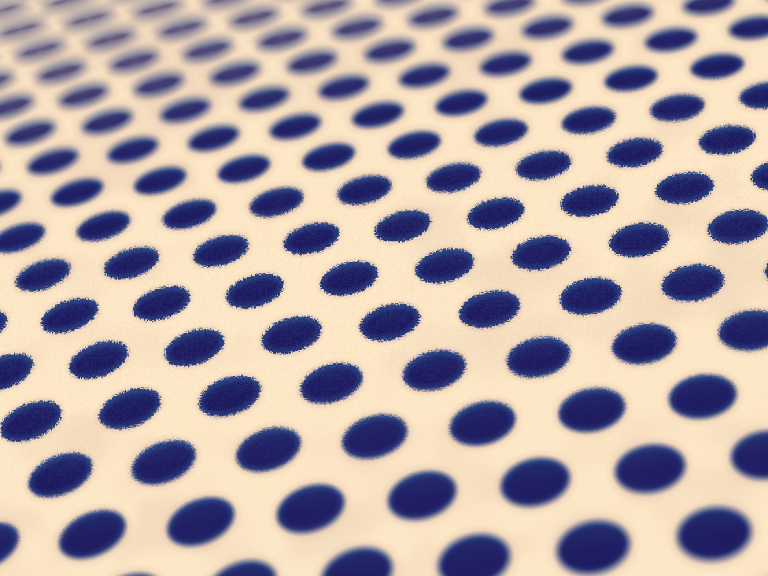
Reproduce this pattern procedurally as a Shadertoy shader.

```glsl
// Indigo dots on cream paper: a hexagonal lattice seen on a receding, slightly
// bent sheet. The view is inverted in closed form, then every dot is drawn by
// its distance on the canvas, softened by depth of field and paper grain.

#define ORIGIN vec2(0.677, 0.559)    // one dot centre, heights from upper left
#define STEP_I vec2(0.1675, -0.0259) // lattice step to the right
#define STEP_J vec2(0.0460, 0.0566)  // lattice step towards the viewer
#define TILT vec2(-0.0065, -0.041)   // depth change per lattice step
#define BEND 0.000531                // curvature of the sheet
#define RADIUS 0.302                 // dot radius in lattice steps
#define FOCUS 1.03                   // depth that is sharp
#define BLUR 0.052                   // softening per unit of depth
#define GRAIN 0.0045                 // raggedness of sharp edges
#define CREAM vec3(0.990, 0.905, 0.775)
#define TAN vec3(0.860, 0.730, 0.660)
#define INDIGO vec3(0.125, 0.115, 0.385)

float hash(vec2 p) {
    return fract(sin(dot(p, vec2(127.1, 311.7))) * 43758.5453);
}

float noise(vec2 p) {
    vec2 cell = floor(p), f = fract(p);
    f = f * f * (3.0 - 2.0 * f);
    return mix(mix(hash(cell), hash(cell + vec2(1.0, 0.0)), f.x),
               mix(hash(cell + vec2(0.0, 1.0)), hash(cell + 1.0), f.x), f.y);
}

// Canvas point to lattice coordinates on the bent sheet
vec2 toLattice(vec2 p) {
    vec2 u = STEP_I - p * TILT.x;
    vec2 v = STEP_J - p * TILT.y;
    vec2 d = p - ORIGIN;
    float k = u.y / u.x;
    float b = v.y - k * v.x;
    float c = k * d.x - d.y;
    float j = -2.0 * c / (b + sqrt(max(b * b - 4.0 * BEND * c, 0.0)));
    return vec2((d.x - v.x * j) / u.x, j);
}

void mainImage(out vec4 fragColor, in vec2 fragCoord) {
    vec2 p = vec2(fragCoord.x, iResolution.y - fragCoord.y) / iResolution.y;
    vec2 lattice = toLattice(p);
    vec2 alongX = dFdx(lattice) * iResolution.y;
    vec2 alongY = dFdy(lattice) * iResolution.y;

    // Depth of field
    float depth = 1.0 + dot(TILT, lattice);
    float defocus = max(abs(depth - FOCUS) - 0.04, 0.0);
    float soft = max(0.0024 + BLUR * defocus, 0.75 / iResolution.y);
    float sharpness = 1.0 - smoothstep(0.0, 0.12, defocus);
    float speckle = hash(floor(p * 420.0)) - 0.5;
    float ragged = speckle * GRAIN * sharpness;

    // Blend the four dots around this point
    float bare = 1.0, edge = 1.0;
    vec2 toDot = vec2(0.0);
    for (int n = 0; n < 4; n++) {
        vec2 q = fract(lattice) - vec2(n & 1, n >> 1);
        vec2 metric = q + 0.5 * q.yx; // 60 degree axes
        float d = sqrt(max(dot(q, metric), 1e-6));
        vec2 slope = vec2(dot(metric, alongX), dot(metric, alongY)) / d;
        float dist = (d - RADIUS) / max(length(slope), 1e-4);
        bare *= smoothstep(-soft, soft, dist + ragged);
        if (dist < edge) {
            edge = dist;
            toDot = q;
        }
    }
    float ink = (1.0 - bare) * (1.0 - 0.42 * smoothstep(1.17, 1.45, depth));

    // Paper: faint blotches, fine tooth and a warm halo round each dot
    float blotch = noise(p * vec2(7.0, 13.0)) * 0.6 + noise(p * 19.0 + 5.0) * 0.4;
    vec3 paper = mix(CREAM, TAN, 0.26 * smoothstep(0.45, 0.9, blotch));
    float halo = 1.0 - smoothstep(0.0, 0.006 + 1.6 * soft, edge);
    paper = mix(paper, TAN, 0.42 * halo) + 0.025 * speckle * sharpness;

    // Ink: dark core, bluer towards the far side and the rim
    float rim = smoothstep(-0.016, 0.0, edge);
    float farSide = smoothstep(0.1, -0.35, toDot.y);
    vec3 dye = INDIGO + vec3(0.01, 0.05, 0.04) * farSide;
    dye += vec3(0.04, 0.12, 0.10) * rim;
    dye += 0.05 * speckle * sharpness + 0.02 * (blotch - 0.5);

    fragColor = vec4(clamp(mix(paper, dye, ink), 0.0, 1.0), 1.0);
}
```
